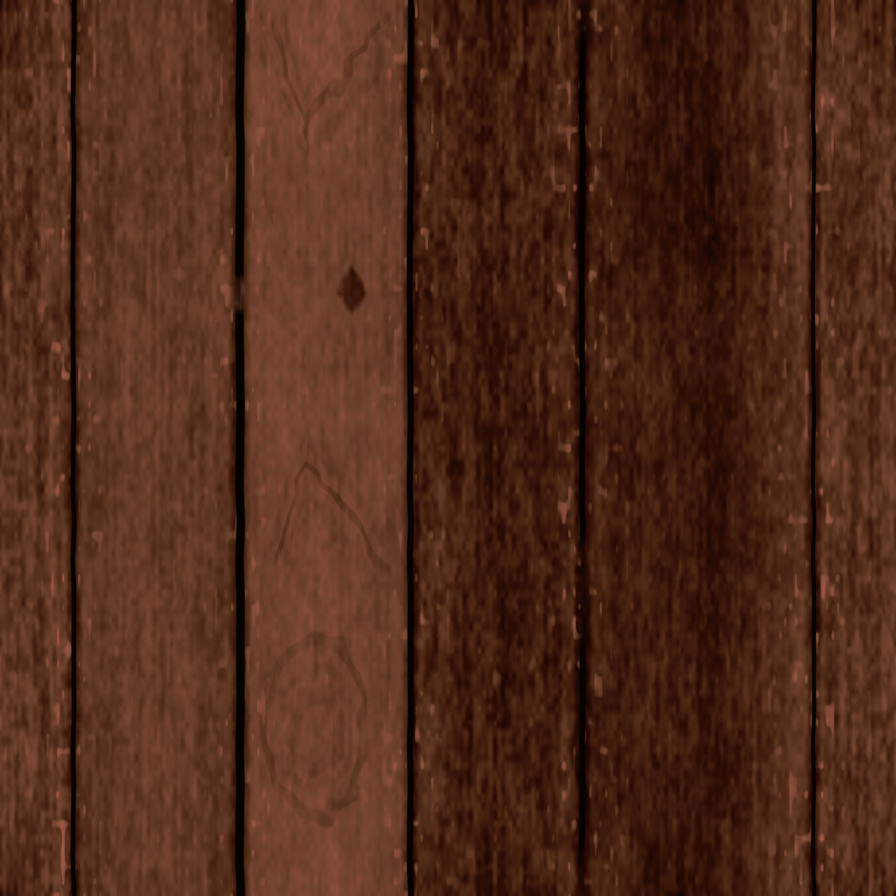
Write a Shadertoy shader that draws this texture.

```glsl
// Weathered red-brown boards, five across, with dark uneven gaps between them.
// Each board has its own tone; stretched tiling noise adds grain and flecks,
// and the palest board carries a knot, ring figure and mirrored grain arches.

#define GRAIN 0.21        // strength of the fine fibre
#define STREAK 0.13       // strength of the long vertical streaks
#define BLOTCH 0.09       // strength of the broad stains
#define FLECK 0.26        // brightness of the raw-wood flecks
#define GAP_WOBBLE 0.0016 // sideways wander of the gaps
#define KNOT vec2(0.393, 0.672)
#define RINGS vec2(0.352, 0.186)

const int BOARDS = 5;
// Right edge of each board, and half width of the gap there
const float SEAM[5] = float[5](0.082, 0.268, 0.458, 0.650, 0.908);
const float GAP[5] = float[5](0.0026, 0.0048, 0.0034, 0.0033, 0.0022);
// Board tone at left, middle and right, then grain roughness
const vec4 BOARD[5] = vec4[5](
    vec4(0.34, 0.34, 0.36, 1.10), vec4(0.36, 0.40, 0.36, 0.75),
    vec4(0.43, 0.45, 0.41, 0.60), vec4(0.30, 0.24, 0.27, 1.05),
    vec4(0.26, 0.20, 0.34, 0.85));
// Wood colours, ordered by their red value
const vec3 WOOD[7] = vec3[7](
    vec3(0.04, 0.01, 0.00), vec3(0.18, 0.05, 0.02), vec3(0.25, 0.11, 0.05),
    vec3(0.33, 0.18, 0.10), vec3(0.42, 0.25, 0.17), vec3(0.55, 0.31, 0.24),
    vec3(0.78, 0.38, 0.28));

float hash(vec2 p) {
    vec3 q = fract(p.xyx * vec3(0.1031, 0.1030, 0.0973));
    q += dot(q, q.yzx + 33.33);
    return fract((q.x + q.y) * q.z);
}

// Value noise that tiles over the unit square; freq must be whole numbers
float noise(vec2 uv, vec2 freq) {
    vec2 p = uv * freq, i = floor(p), f = fract(p);
    f = f * f * (3.0 - 2.0 * f);
    vec2 a = mod(i, freq), b = mod(i + 1.0, freq);
    return mix(mix(hash(a), hash(vec2(b.x, a.y)), f.x),
               mix(hash(vec2(a.x, b.y)), hash(b), f.x), f.y);
}

float wrapDist(float a, float b) { return abs(fract(a - b + 0.5) - 0.5); }

float bump(float d, float radius) {
    return 1.0 - smoothstep(0.5 * radius, radius, d);
}

vec3 woodColour(float tone) {
    vec3 c = WOOD[0];
    for (int i = 1; i < 7; i++) {
        float span = WOOD[i].r - WOOD[i - 1].r;
        c = mix(c, WOOD[i], clamp((tone - WOOD[i - 1].r) / span, 0.0, 1.0));
    }
    return c;
}

// Darkening from the knot, oval rings and grain arches
float figure(vec2 uv) {
    float wobble = noise(uv, vec2(60.0, 45.0)) - 0.5;
    vec2 k = abs(uv - KNOT);
    float knot = bump(k.x + 0.6 * k.y + 0.010 * wobble, 0.021);
    float r = length((uv - RINGS) / vec2(0.056, 0.098)) + 0.22 * wobble;
    float rings = bump(abs(r - 1.0), 0.11) + 0.7 * bump(abs(r - 0.42), 0.16)
                + 0.4 * bump(abs(r - 0.7), 0.08);
    // Arches open away from the knot, steeper on the left side
    float dx = uv.x - 0.341;
    float rise = dx < 0.0 ? -3.2 * dx : 1.35 * dx;
    float arch = abs(k.y - 0.185 - rise + 0.030 * wobble);
    float fade = 1.0 - smoothstep(0.27, 0.33, k.y);
    float lines = bump(arch, 0.010) + 0.35 * bump(abs(arch - 0.035), 0.012);
    return 0.20 * knot + 0.055 * rings + 0.07 * lines * fade;
}

void mainImage(out vec4 fragColor, in vec2 fragCoord) {
    vec2 uv = fragCoord / iResolution.xy;
    float pixel = 1.0 / iResolution.x;
    float x = uv.x + GAP_WOBBLE * (noise(uv, vec2(1.0, 24.0)) - 0.5);

    // Find the board, the gaps and the shaded edges beside them
    int id = 0;
    float gap = 0.0, shoulder = 0.0;
    for (int i = 0; i < BOARDS; i++) {
        if (x > SEAM[i]) id = (i + 1) % BOARDS;
        float d = wrapDist(x, SEAM[i]);
        float filled = 0.0; // places where dirt closes the gap
        if (i == 1) filled = 0.7 * bump(abs(uv.y - 0.672), 0.025);
        if (i == 3) filled = 0.8 * max(bump(abs(uv.y - 0.337), 0.07),
                                      bump(wrapDist(uv.y, 0.005), 0.06));
        float open = 1.0 - smoothstep(GAP[i] - pixel, GAP[i] + pixel, d);
        gap = max(gap, open * (1.0 - filled));
        shoulder = max(shoulder, 1.0 - smoothstep(GAP[i], GAP[i] + 0.009, d));
    }
    float left = SEAM[(id + BOARDS - 1) % BOARDS];
    float u = fract(x - left) / fract(SEAM[id] - left);
    vec4 board = BOARD[id];
    float tone = u < 0.5 ? mix(board.x, board.y, smoothstep(0.0, 0.5, u))
                         : mix(board.y, board.z, smoothstep(0.5, 1.0, u));

    // Fibre, streaks and stains
    float fibre = 0.5 * noise(uv, vec2(230.0, 110.0))
                + 0.5 * noise(uv, vec2(150.0, 46.0)) - 0.5;
    float streak = 0.6 * noise(uv, vec2(210.0, 7.0))
                 + 0.4 * noise(uv, vec2(84.0, 4.0)) - 0.5;
    float stain = 0.6 * noise(uv, vec2(16.0, 8.0))
                + 0.4 * noise(uv, vec2(48.0, 20.0)) - 0.5;
    tone += board.w * (GRAIN * fibre + STREAK * streak) + BLOTCH * stain;

    // Raw flecks, denser toward board edges and on rough boards
    float edge = smoothstep(0.25, 0.48, abs(u - 0.5));
    float fleck = smoothstep(0.74, 0.98, noise(uv, vec2(170.0, 62.0)));
    tone += FLECK * fleck * board.w * (0.25 + 0.75 * edge);

    if (id == 2) tone -= figure(uv);
    tone = max(tone - 0.12 * shoulder, 0.06);
    fragColor = vec4(mix(woodColour(tone), vec3(0.02, 0.006, 0.0), gap), 1.0);
}
```
